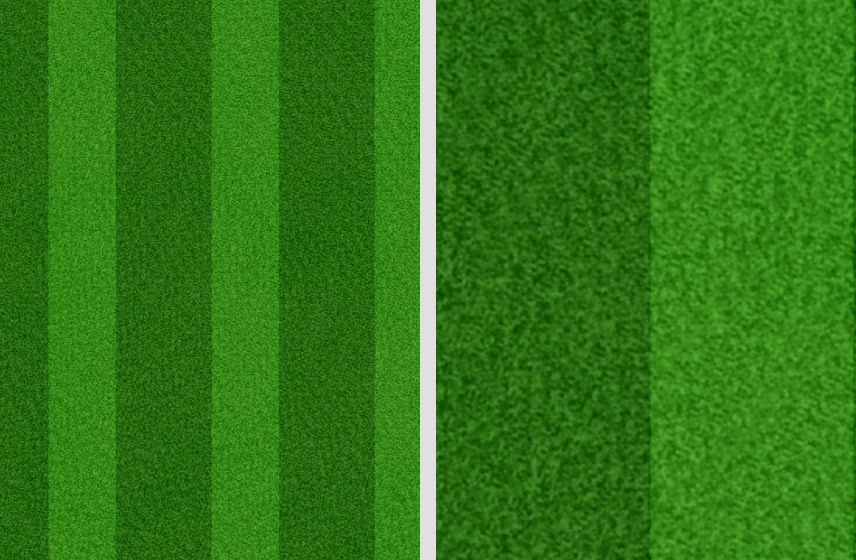
Left: the whole. Right: its middle third, enlarged.
A WebGL 1 fragment shader for this texture:

```glsl
precision highp float;
// Mown lawn: vertical light and dark stripes of short, grainy grass.

uniform vec2 u_resolution;

#define STRIPE_PERIOD 0.3883
#define LIGHT_START 0.1150
#define LIGHT_WIDTH 0.1615
#define EDGE_RAGGED 0.0015
#define EDGE_SHADE 0.020
#define BLADE_CELLS 270.0
#define FINE_CELLS 384.0
#define GRAIN_CONTRAST 0.29
#define DARK_GRASS vec3(0.147, 0.413, 0.058)
#define LIGHT_GRASS vec3(0.210, 0.533, 0.092)
#define GRAIN_TINT vec3(0.85, 1.0, 0.65)

float hash(vec2 cell) {
  return fract(sin(dot(cell, vec2(127.1, 311.7))) * 43758.5453);
}

float valueNoise(vec2 p) {
  vec2 cell = floor(p);
  vec2 f = fract(p);
  f = f * f * (3.0 - 2.0 * f);
  float bottom = mix(hash(cell), hash(cell + vec2(1.0, 0.0)), f.x);
  float top = mix(hash(cell + vec2(0.0, 1.0)), hash(cell + vec2(1.0, 1.0)), f.x);
  return mix(bottom, top, f.y);
}

// Short tufts at two sizes, centred on zero.
float grassGrain(vec2 p) {
  mat2 lean = mat2(0.92, 0.39, -0.39, 0.92);
  float tufts = valueNoise(p * BLADE_CELLS) - 0.5;
  float tips = valueNoise(lean * p * FINE_CELLS + 17.0) - 0.5;
  return 0.55 * tufts + 0.60 * tips;
}

// Broad patches of slightly uneven growth, centred on zero.
float patchiness(vec2 p) {
  return 0.6 * valueNoise(p * 7.0 + 3.0) + 0.4 * valueNoise(p * 34.0) - 0.5;
}

void main() {
  vec2 p = gl_FragCoord.xy / u_resolution.x;
  float pixel = 1.0 / u_resolution.x;

  // Signed distance to the nearest stripe border, positive in the light stripe.
  float ragged = (valueNoise(p * 220.0 + 41.0) - 0.5) * EDGE_RAGGED;
  float center = LIGHT_START + 0.5 * LIGHT_WIDTH;
  float x = mod(p.x - center + 0.5 * STRIPE_PERIOD, STRIPE_PERIOD) - 0.5 * STRIPE_PERIOD;
  float border = 0.5 * LIGHT_WIDTH - abs(x) + ragged;
  float light = smoothstep(-0.7 * pixel, 0.7 * pixel, border);

  // Stripe colour, grass grain and a faint shadow along each border.
  vec3 color = mix(DARK_GRASS, LIGHT_GRASS, light);
  color += GRAIN_TINT * GRAIN_CONTRAST * grassGrain(p);
  color += vec3(0.035, 0.02, 0.02) * patchiness(p);
  float shade = border / 0.002;
  color -= EDGE_SHADE * exp(-shade * shade);

  gl_FragColor = vec4(clamp(color, 0.0, 1.0), 1.0);
}
```
